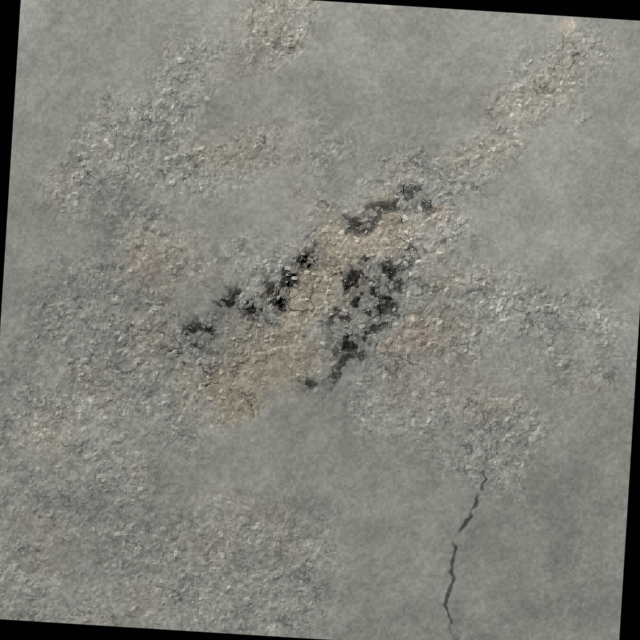
A WebGL 2 fragment shader for this texture:

```glsl
#version 300 es
precision highp float;

uniform vec2 u_resolution;
out vec4 fragColor;

#define FRAME_SLOPE 0.0625
#define FRAME_HALF 0.499
#define LIGHT_STEP vec2(-0.0015, 0.0022)
#define RELIEF_GAIN 0.27
#define GRAIN_GAIN 0.15
#define CREVICE_GAIN 0.17
#define COARSE_STONES 46.0
#define FINE_STONES 95.0
#define ASPHALT vec3(1.0, 1.0, 0.958)
#define SOIL vec3(1.045, 0.995, 0.895)
#define RUST vec3(1.08, 0.985, 0.90)

float hash(vec2 p) {
    vec3 q = fract(p.xyx * 0.1031);
    q += dot(q, q.yzx + 33.33);
    return fract((q.x + q.y) * q.z);
}

float noise(vec2 p) {
    vec2 i = floor(p), f = fract(p);
    f = f * f * (3.0 - 2.0 * f);
    return mix(mix(hash(i), hash(i + vec2(1, 0)), f.x),
               mix(hash(i + vec2(0, 1)), hash(i + vec2(1, 1)), f.x), f.y);
}

float fbm(vec2 p) {
    float sum = 0.0, amp = 0.5;
    for (int i = 0; i < 4; i++) {
        sum += amp * noise(p);
        p = mat2(1.6, 1.2, -1.2, 1.6) * p + 17.3;
        amp *= 0.5;
    }
    return sum / 0.9375;
}

// Soft-edged stroke between two points
float band(vec2 p, vec2 a, vec2 b, float width) {
    vec2 ab = b - a;
    float t = clamp(dot(p - a, ab) / dot(ab, ab), 0.0, 1.0);
    return 1.0 - smoothstep(0.35 * width, 1.3 * width, length(p - a - t * ab));
}

float spot(vec2 p, vec2 centre, float radius) {
    return band(p, centre, centre + 0.001, radius);
}

// Scattered angular stones: x = height, y = tone of the highest one
vec2 stones(vec2 p) {
    vec2 cell = floor(p), best = vec2(0.0, 0.5);
    for (int y = -1; y <= 1; y++)
    for (int x = -1; x <= 1; x++) {
        vec2 id = cell + vec2(x, y);
        float size = hash(id + 3.7), turn = 6.283 * hash(id + 9.1);
        vec2 d = p - id - vec2(hash(id + 21.0), hash(id + 47.0));
        d = mat2(cos(turn), sin(turn), -sin(turn), cos(turn)) * d;
        d = abs(d * vec2(1.0, 1.6)) / mix(0.12, 0.65, size * size);
        float shape = mix(length(d), max(d.x, d.y), 0.5);
        float height = (1.0 - smoothstep(0.5, 1.0, shape)) * mix(0.4, 1.0, size);
        if (height > best.x) best = vec2(height, hash(id + 71.0));
    }
    return best;
}

// Where the surface is broken up
float brokenness(vec2 p) {
    float r = 0.8 * band(p, vec2(0.10, 0.72), vec2(0.44, 0.98), 0.06);
    r = max(r, 0.8 * band(p, vec2(0.22, 0.71), vec2(0.46, 0.76), 0.07));
    r = max(r, 0.75 * band(p, vec2(0.71, 0.72), vec2(0.90, 0.90), 0.06));
    r = max(r, band(p, vec2(0.36, 0.46), vec2(0.64, 0.65), 0.12));
    r = max(r, 0.95 * band(p, vec2(0.66, 0.49), vec2(0.90, 0.47), 0.09));
    r = max(r, 0.75 * band(p, vec2(0.12, 0.32), vec2(0.28, 0.56), 0.17));
    r = max(r, 0.65 * band(p, vec2(0.08, 0.12), vec2(0.42, 0.09), 0.13));
    return max(r, 0.7 * band(p, vec2(0.62, 0.38), vec2(0.80, 0.30), 0.07));
}

float relief(vec2 p, float broken) {
    float rubble = 0.55 * stones(p * COARSE_STONES).x + 0.4 * stones(p * FINE_STONES).x;
    return broken * (rubble + 1.7 * fbm(p * 48.0)) + 0.45 * fbm(p * 75.0);
}

void main() {
    vec2 uv = gl_FragCoord.xy / u_resolution;
    vec2 warp = vec2(fbm(uv * 14.0), fbm(uv * 14.0 + 40.0)) - 0.5;
    vec2 p = uv + 0.13 * warp;
    float broken = brokenness(p) * smoothstep(0.08, 0.5, fbm(uv * 9.0 + 5.0));

    // Worn asphalt, paler towards the upper right
    float tone = 0.505 + 0.075 * smoothstep(0.25, 0.95, uv.y + 0.35 * (uv.x - 0.5));
    tone += 0.09 * (fbm(uv * 6.0) - 0.5) + 0.11 * (fbm(uv * 24.0) - 0.5);

    // Lit relief, stone tones and fine grain
    tone += RELIEF_GAIN * (relief(uv, broken) - relief(uv + LIGHT_STEP, broken));
    vec2 pebble = stones(uv * FINE_STONES);
    tone += 0.22 * broken * pebble.x * (pebble.y - 0.4);
    float grain = 0.6 * noise(uv * 250.0) + 0.4 * noise(uv * 130.0) - 0.5;
    tone += GRAIN_GAIN * grain * (0.65 + 0.85 * broken);
    tone += 0.12 * smoothstep(0.88, 1.0, noise(uv * 170.0 + 8.0)) * (0.3 + broken);

    // Thin broken crevices between the lumps
    float seam = 1.0 - smoothstep(0.0, 0.045, abs(fbm(uv * 34.0 + 2.0) - 0.47));
    float gaps = smoothstep(0.42, 0.66, fbm(uv * 40.0 + 31.0));
    tone -= CREVICE_GAIN * seam * gaps * broken;

    // Shadowed rims and dark rubble around the hollow
    float shade = band(p, vec2(0.33, 0.50), vec2(0.48, 0.58), 0.028);
    shade = max(shade, 0.8 * band(p, vec2(0.46, 0.41), vec2(0.57, 0.45), 0.022));
    shade = max(shade, band(p, vec2(0.55, 0.49), vec2(0.62, 0.57), 0.038));
    shade = max(shade, 0.8 * band(p, vec2(0.55, 0.66), vec2(0.67, 0.67), 0.02));
    float shadow = 0.07 + 0.27 * smoothstep(0.44, 0.62, fbm(uv * 72.0 + 11.0));
    tone -= shade * shadow * (1.0 - 0.8 * pebble.x * pebble.y);

    // Wandering crack with crumbled sides
    float path = 0.707 + 0.048 * smoothstep(0.13, 0.27, uv.y) + 0.04 * (fbm(vec2(uv.y * 24.0, 3.0)) - 0.5);
    float gap = abs(uv.x - path + 0.006 * (noise(uv * 95.0) - 0.5)) - 0.0025 * noise(uv * 45.0);
    float crack = (1.0 - smoothstep(0.0, 0.004, gap)) * (1.0 - smoothstep(0.25, 0.30, uv.y));
    tone -= 0.22 * crack * smoothstep(0.1, 0.6, noise(uv * 70.0));

    // Soil in the hollow and faint stains elsewhere
    float soil = band(p, vec2(0.38, 0.40), vec2(0.58, 0.65), 0.06) * (1.0 - 0.7 * shade);
    soil = max(soil, 0.6 * broken * smoothstep(0.48, 0.68, fbm(uv * 13.0 + 60.0)));
    float rust = max(spot(p, vec2(0.65, 0.46), 0.045), spot(p, vec2(0.68, 0.65), 0.025));
    rust = max(rust, 0.6 * spot(p, vec2(0.25, 0.59), 0.05));
    float pale = max(spot(p, vec2(0.60, 0.99), 0.025), spot(p, vec2(0.88, 0.94), 0.025));
    vec3 colour = tone * mix(ASPHALT, SOIL, soil);
    colour = mix(colour, tone * RUST, 0.6 * rust) + vec3(0.15, 0.10, 0.05) * pale * noise(uv * 60.0);

    // Tilted frame edge
    vec2 c = uv - 0.5;
    vec2 tilted = abs(c + FRAME_SLOPE * vec2(-c.y, c.x));
    float edge = max(tilted.x, tilted.y) - FRAME_HALF;
    float soft = 1.0 / min(u_resolution.x, u_resolution.y);
    colour = mix(clamp(colour, 0.0, 1.0), vec3(0.005), smoothstep(-soft, soft, edge));
    fragColor = vec4(colour, 1.0);
}
```
